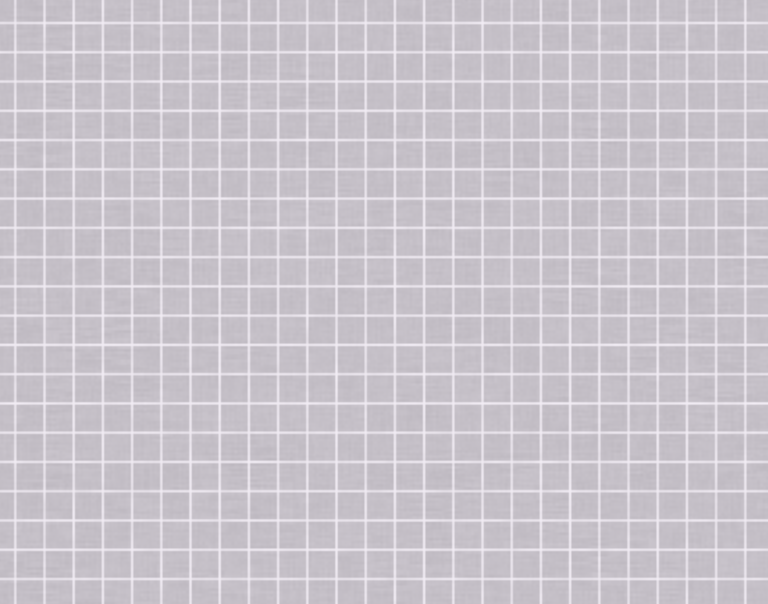
Write a Shadertoy shader that draws this texture.

```glsl
const vec2 GRID_COUNT = vec2(26.3, 20.64);   // repeats across and down
const vec2 GRID_SHIFT = vec2(0.524, 0.854);  // first line, in cells
const vec3 CLOTH = vec3(0.768, 0.748, 0.778);
const vec3 LINE = vec3(0.945, 0.925, 0.955);

float hash(vec2 p) {
    vec3 q = fract(p.xyx * vec3(0.1031, 0.1030, 0.0973));
    q += dot(q, q.yzx + 33.33);
    return fract((q.x + q.y) * q.z);
}

float valueNoise(vec2 p) {
    vec2 cell = floor(p);
    vec2 f = fract(p);
    f = f * f * (3.0 - 2.0 * f);
    float low = mix(hash(cell), hash(cell + vec2(1.0, 0.0)), f.x);
    float high = mix(hash(cell + vec2(0.0, 1.0)), hash(cell + 1.0), f.x);
    return mix(low, high, f.y);
}

// Soft line at every whole number
float gridLine(float x, float halfCore, float halfWidth, float pixel) {
    float d = abs(x - floor(x + 0.5));
    return 1.0 - smoothstep(halfCore - 0.5 * pixel, halfWidth + 0.5 * pixel, d);
}

// Uneven strength from line to line and along each one
float lineStrength(float index, float along, float seed) {
    float perLine = hash(vec2(index + 40.0, seed)) - 0.5;
    float slub = valueNoise(vec2(along * 1.7 + 50.0, index * 7.0 + 200.0 + seed)) - 0.5;
    return 0.82 + 0.14 * perLine + 0.18 * slub;
}

// Fine crossed threads, fading in and out in patches
float weave(vec2 p) {
    float weft = valueNoise(p * vec2(1.6, 11.0) + 90.0) - 0.5;
    float warp = valueNoise(p * vec2(11.0, 1.6) + 310.0) - 0.5;
    float patches = valueNoise(p * 0.8 + 70.0);
    float grain = valueNoise(p * 9.0 + 500.0) - 0.5;
    return mix(warp, weft, 0.35 + 0.5 * patches) * (0.6 + 0.8 * patches) + 0.4 * grain;
}

void mainImage(out vec4 fragColor, in vec2 fragCoord) {
    vec2 p = fragCoord / iResolution.xy * GRID_COUNT - GRID_SHIFT;
    vec2 pixel = GRID_COUNT / iResolution.xy;
    vec2 index = floor(p + 0.5);

    // Cloth with threads and a faint shade per cell
    float shade = 0.034 * weave(p) + 0.008 * (hash(floor(p) + 20.0) - 0.5);
    vec3 color = CLOTH + shade;

    // Pale grid, brightest at the crossings
    float across = gridLine(p.y, 0.02, 0.066, pixel.y) * lineStrength(index.y, p.x, 3.0);
    float down = gridLine(p.x, 0.02, 0.066, pixel.x) * lineStrength(index.x, p.y, 17.0);
    float cover = 1.0 - (1.0 - across) * (1.0 - down);
    color = mix(color, LINE + 0.4 * shade, cover);

    fragColor = vec4(color, 1.0);
}
```
